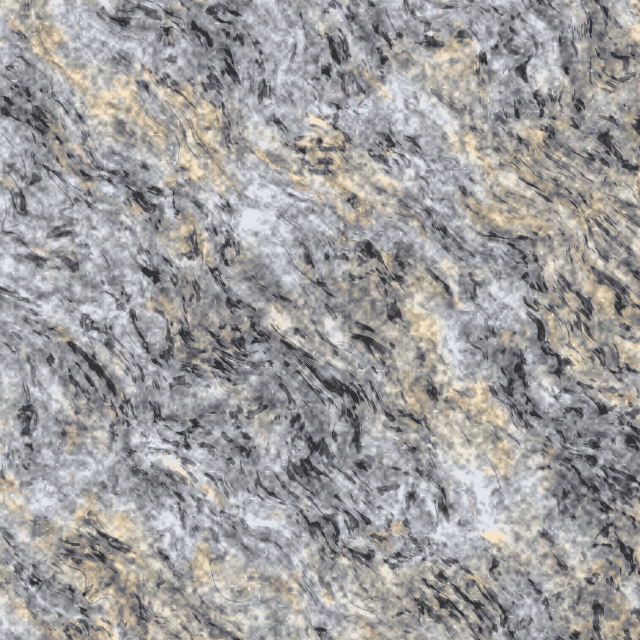
Reproduce this texture procedurally as a WebGL 2 fragment shader.

```glsl
#version 300 es
precision highp float;

uniform vec2 u_resolution;
out vec4 fragColor;

float hash(vec2 cell) {
    uvec2 q = uvec2(ivec2(cell) + 4096) * uvec2(1597334673u, 3812015801u);
    uint n = (q.x ^ q.y) * 1597334673u;
    n = (n ^ (n >> 15)) * 2246822519u;
    n ^= n >> 13;
    return float(n >> 8) / 16777216.0;
}

float noise(vec2 p) {
    vec2 cell = floor(p);
    vec2 f = fract(p);
    f = f * f * (3.0 - 2.0 * f);
    float low = mix(hash(cell), hash(cell + vec2(1, 0)), f.x);
    float high = mix(hash(cell + vec2(0, 1)), hash(cell + vec2(1, 1)), f.x);
    return mix(low, high, f.y);
}

// Fractal noise, centred on zero
float fbm(vec2 p, int octaves, float gain) {
    float sum = 0.0, weight = 1.0, total = 0.0;
    for (int i = 0; i < octaves; i++) {
        sum += weight * (noise(p) - 0.5);
        total += weight;
        weight *= gain;
        p = p * 2.03 + vec2(17.3, 9.1);
    }
    return sum / total;
}

// Turns the canvas so that x runs along the foliation, with gentle bends
vec2 foliate(vec2 p) {
    vec2 bend = vec2(fbm(p * 5.0 + 3.0, 3, 0.5), fbm(p * 5.0 + 41.0, 3, 0.5));
    p += bend * 0.11;
    p += (vec2(noise(p * 38.0), noise(p * 38.0 + 60.0)) - 0.5) * 0.012;
    return vec2(dot(p, vec2(0.66, -0.75)), dot(p, vec2(0.75, 0.66)));
}

// Broken, elongated ledges
float relief(vec2 p) {
    vec2 f = foliate(p);
    float ledges = fbm(f * vec2(6.0, 13.0) + 20.0, 5, 0.55);
    return ledges + 0.25 * smoothstep(-0.03, 0.06, ledges);
}

void main() {
    vec2 uv = gl_FragCoord.xy / u_resolution.y;
    vec2 f = foliate(uv);

    // Mineral bands, streaks and grains
    float bands = fbm(f * vec2(3.5, 7.0) + 7.0, 4, 0.5);
    float streaks = fbm(f * vec2(15.0, 42.0) + 80.0, 4, 0.6);
    float grain = fbm(uv * 115.0 + 5.0, 2, 0.7);
    float tone = 0.675 + bands * 0.36 + streaks * 0.48 + grain * 0.42;

    // Light from above on the ledges
    float slope = relief(uv) - relief(uv + vec2(-0.003, 0.008));
    tone += clamp(slope * 0.55, -0.15, 0.13);

    // Dark mica flecks gather in the darker bands
    float mica = fbm(f * vec2(48.0, 105.0) + 130.0, 3, 0.6);
    float micaZone = smoothstep(0.12, -0.16, bands + streaks * 0.6);
    tone -= 0.24 * smoothstep(0.04, 0.2, mica) * (0.3 + micaZone);

    // Short cracks along the foliation
    float seam = abs(fbm(f * vec2(5.0, 15.0) + 210.0, 4, 0.5));
    float seamZone = smoothstep(0.03, 0.16, fbm(f * vec2(9.0, 12.0) + 260.0, 3, 0.5));
    tone -= 0.2 * (1.0 - smoothstep(0.0, 0.018, seam)) * seamZone;

    // Pale quartz lumps and tiny glints
    float quartz = fbm(f * vec2(14.0, 26.0) + 300.0, 4, 0.5);
    tone += 0.12 * smoothstep(0.09, 0.22, quartz);
    tone += 0.16 * smoothstep(0.86, 0.97, noise(uv * 190.0 + 33.0));
    tone = clamp(tone, 0.2, 0.9);

    // Cool grey, warm feldspar and ochre stains
    float warmth = fbm(f * vec2(5.0, 9.0) + 350.0, 4, 0.6) + grain * 0.15;
    float stain = fbm(f * vec2(17.0, 30.0) + 400.0, 4, 0.6) + warmth * 0.6;
    float pale = smoothstep(0.45, 0.65, tone);
    vec3 tint = mix(vec3(0.985, 0.998, 1.03), vec3(1.025, 1.0, 0.945), smoothstep(-0.07, 0.13, warmth));
    tint = mix(tint, vec3(1.09, 0.99, 0.83), 0.75 * smoothstep(0.08, 0.24, stain));
    tint = mix(vec3(0.99, 0.985, 1.035), tint, pale);

    fragColor = vec4(clamp(tone * tint, 0.0, 1.0), 1.0);
}
```
